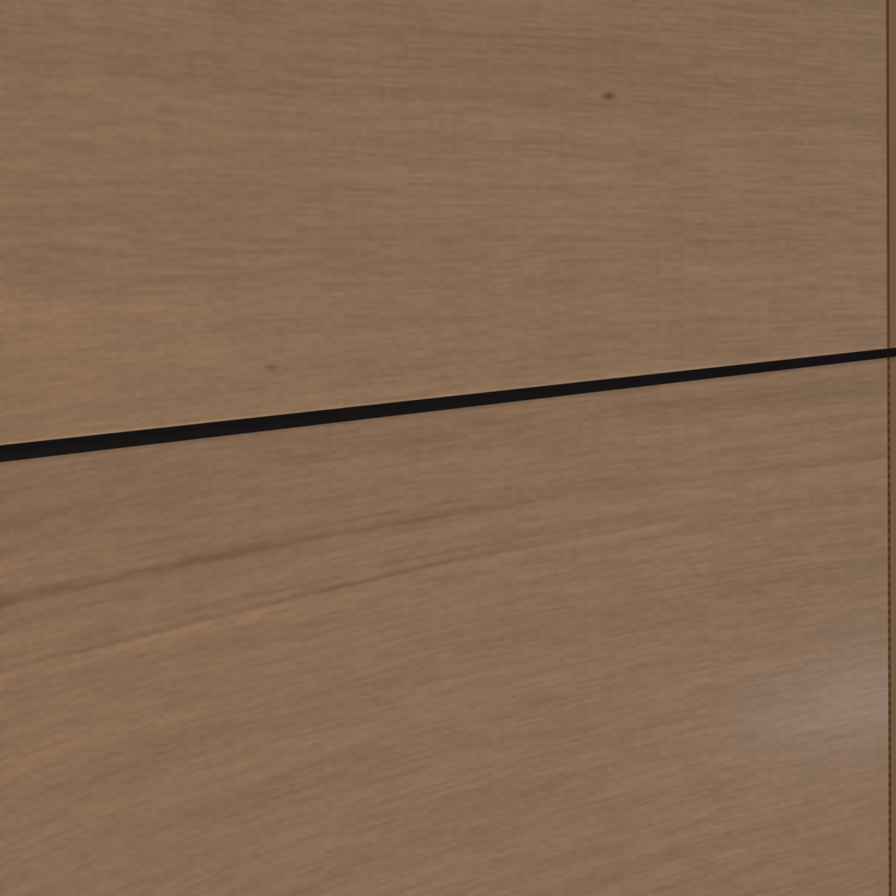
This texture is drawn by a Shadertoy shader. Its source:

```glsl
// Two brown wood panels with fanned grain, split by a slanted dark gap and a side seam.

const vec3 WOOD = vec3(0.522, 0.421, 0.337);
const vec3 WOOD_WARM = vec3(0.537, 0.419, 0.323);
const vec3 GAP_COLOR = vec3(0.078, 0.070, 0.069);
const vec3 SEAM_COLOR = vec3(0.27, 0.185, 0.12);
const vec3 SIDE_COLOR = vec3(0.46, 0.35, 0.25);
const vec3 SHEEN_COLOR = vec3(0.055, 0.070, 0.090);
const float GAP_LEFT = 0.4935;
const float GAP_RIGHT = 0.607;
const float GAP_HALF_LEFT = 0.0093;
const float GAP_HALF_RIGHT = 0.0050;
const float SEAM_X = 0.9905;
const float SEAM_HALF = 0.0015;
const float GRAIN_SLOPE = 0.45;
const float GRAIN_FAN = 0.58;
const float GRAIN_STRENGTH = 0.100;
const float PORE_STRENGTH = 0.075;
const float SPECKLE_STRENGTH = 0.055;

float hash(vec2 p) {
    return fract(sin(dot(p, vec2(127.1, 311.7))) * 43758.5453);
}

float noise(vec2 p) {
    vec2 i = floor(p), f = fract(p);
    f = f * f * (3.0 - 2.0 * f);
    return mix(mix(hash(i), hash(i + vec2(1, 0)), f.x),
               mix(hash(i + vec2(0, 1)), hash(i + vec2(1, 1)), f.x), f.y);
}

// Long fibres: each octave is finer across the grain than along it.
float fibres(vec2 p) {
    float sum = 0.0, amp = 0.32;
    vec2 freq = vec2(1.7, 20.0);
    for (int i = 0; i < 5; i++) {
        sum += amp * (noise(p * freq + float(i) * 17.3) - 0.5);
        freq *= vec2(1.8, 1.85);
        amp *= 0.9;
    }
    return sum;
}

float bell(float d, float width) {
    return exp(-d * d / (width * width));
}

float blob(vec2 p, vec2 center, vec2 size) {
    vec2 d = (p - center) / size;
    return exp(-dot(d, d));
}

// Soft line that is sharp on its lower side and fades upward.
float streak(float d, float width) {
    return bell(d, d < 0.0 ? width * 0.4 : width);
}

void mainImage(out vec4 fragColor, in vec2 fragCoord) {
    vec2 uv = fragCoord / iResolution.xy;
    float aa = 1.0 / iResolution.y;
    float gapDist = uv.y - mix(GAP_LEFT, GAP_RIGHT, uv.x);
    float gapHalf = mix(GAP_HALF_LEFT, GAP_HALF_RIGHT, uv.x);
    float upper = step(0.0, gapDist);
    float lower = 1.0 - upper;

    // Grain runs flat near the top and climbs rightward near the bottom.
    float across = uv.y - (GRAIN_SLOPE - GRAIN_FAN * uv.y) * uv.x;
    float wobble = 0.007 * (noise(vec2(uv.x * 6.0, across * 12.0)) - 0.5);
    vec2 grain = vec2(uv.x, across + wobble);

    // Base tone
    float warmth = clamp(0.95 - 0.8 * uv.x + 0.3 * (noise(uv * 3.0) - 0.5), 0.0, 1.0);
    vec3 color = mix(WOOD, WOOD_WARM, warmth);
    float tone = 1.0 + GRAIN_STRENGTH * fibres(grain + lower * vec2(3.7, 5.1));
    tone += PORE_STRENGTH * (noise(grain * vec2(32.0, 220.0)) - 0.5);
    tone += SPECKLE_STRENGTH * (noise(uv * vec2(150.0, 220.0)) - 0.5);
    tone += 0.015 * upper * blob(uv, vec2(0.15, 0.57), vec2(0.5, 0.10));
    tone -= 0.025 * smoothstep(0.8, 1.0, uv.y);

    // Broad dark bands
    tone -= 0.035 * upper * bell(grain.y - 0.795, 0.009) * (1.0 - 0.6 * uv.x);
    tone -= 0.025 * upper * bell(grain.y - 0.925, 0.009);
    tone -= 0.075 * lower * blob(uv, vec2(0.84, 0.555 + 0.1 * (uv.x - 0.84)), vec2(0.22, 0.012));
    tone -= 0.045 * lower * blob(uv, vec2(0.10, 0.425 + 0.15 * uv.x), vec2(0.30, 0.030));

    // Streaks along the grain, strongest at the left
    float breakup = 0.5 + 0.7 * noise(vec2(uv.x * 8.0, across * 60.0));
    float leftFade = 1.0 - 0.75 * smoothstep(0.2, 0.85, uv.x);
    float secondDist = grain.y - 0.246 - 0.03 * uv.x * uv.x;
    float darkLine = streak(grain.y - 0.323, 0.010);
    float thinLine = bell(grain.y - 0.340, 0.003) * bell(uv.x - 0.45, 0.25);
    float secondLine = streak(secondDist, 0.006) + 0.5 * bell(secondDist - 0.016, 0.004);
    float paleLine = bell(secondDist + 0.007, 0.005);
    float paleSpan = bell(uv.x - 0.18, 0.13) + bell(uv.x - 0.66, 0.12);
    tone -= lower * breakup * (0.15 * darkLine * leftFade + 0.06 * thinLine);
    tone += lower * breakup * (0.07 * paleLine * paleSpan - 0.11 * secondLine * leftFade);
    tone += 0.05 * blob(uv, vec2(0.12, 0.655), vec2(0.12, 0.004));
    tone += 0.04 * blob(uv, vec2(0.10, 0.742), vec2(0.035, 0.010));
    color *= tone;

    // Small knots
    color *= 1.0 - 0.32 * blob(uv, vec2(0.680, 0.893), vec2(0.0065, 0.0038));
    color *= 1.0 - 0.18 * blob(uv, vec2(0.302, 0.590), vec2(0.007, 0.003));

    // Reflected light at the lower right
    vec2 sheen = uv - vec2(0.98, 0.225);
    sheen.y -= 0.22 * sheen.x;
    float glow = 0.60 * blob(sheen, vec2(0.0), vec2(0.12, 0.040))
               + 0.40 * blob(sheen, vec2(0.0), vec2(0.24, 0.095));
    color += SHEEN_COLOR * glow * lower;

    // Side strip and beaded seam
    float seamDist = uv.x - SEAM_X - 0.003 * (1.0 - uv.y);
    float beads = 0.82 + 0.18 * sin(uv.y * 620.0) * lower;
    color = mix(color, SIDE_COLOR, smoothstep(-aa, aa, seamDist));
    float seam = 1.0 - smoothstep(SEAM_HALF - aa, SEAM_HALF + aa, abs(seamDist));
    color = mix(color, SEAM_COLOR, seam * beads);

    // Gap with a pale upper lip and a soft lower shade
    float lip = bell(gapDist - gapHalf - 0.0015, 0.0015);
    color += vec3(0.07, 0.057, 0.03) * lip * (1.0 - 0.6 * uv.x);
    color *= 1.0 - 0.12 * lower * bell(gapDist + gapHalf, 0.004);
    float gap = 1.0 - smoothstep(gapHalf - aa, gapHalf + aa, abs(gapDist));
    vec3 gapShade = GAP_COLOR * (1.0 + 0.25 * lower * (1.0 - uv.x));
    color = mix(color, gapShade, gap);

    fragColor = vec4(clamp(color, 0.0, 1.0), 1.0);
}
```
